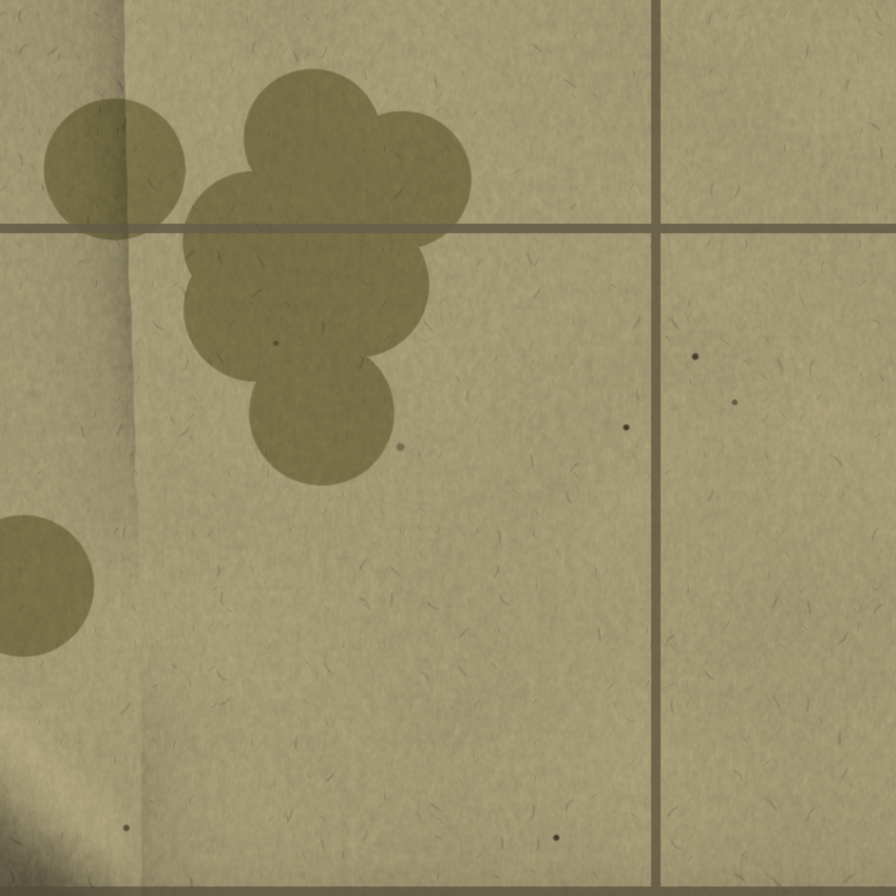
Reproduce this texture procedurally as a WebGL 1 fragment shader.

```glsl
precision highp float;
uniform vec2 u_resolution;

const vec3 PAPER = vec3(0.634, 0.595, 0.453);
const vec3 STAIN_TINT = vec3(0.735, 0.735, 0.615);
const vec3 RULE_COLOR = vec3(0.405, 0.375, 0.280);
const vec3 SOOT = vec3(0.20, 0.18, 0.11);

vec2 hash2(vec2 cell) {
  vec3 q = fract(cell.xyx * vec3(0.1031, 0.1030, 0.0973));
  q += dot(q, q.yzx + 33.33);
  return fract((q.xx + q.yz) * q.zy);
}

float gradientDot(vec2 cell, vec2 offset) {
  return dot(hash2(cell) * 2.0 - 1.0, offset);
}

float gradientNoise(vec2 p) {
  vec2 i = floor(p), f = fract(p);
  vec2 w = f * f * f * (f * (f * 6.0 - 15.0) + 10.0);
  vec2 e = vec2(1.0, 0.0);
  float low = mix(gradientDot(i, f), gradientDot(i + e.xy, f - e.xy), w.x);
  float high = mix(gradientDot(i + e.yx, f - e.yx), gradientDot(i + e.xx, f - e.xx), w.x);
  return mix(low, high, w.y);
}

float fbm(vec2 p) {
  float sum = 0.0, amplitude = 0.6;
  for (int i = 0; i < 4; i++) {
    sum += amplitude * gradientNoise(p);
    p = p * 2.03 + 17.3;
    amplitude *= 0.6;
  }
  return sum;
}

float circle(vec2 p, vec2 center, float radius) {
  return length(p - center) - radius;
}

float stainDistance(vec2 p) {
  float d = circle(p, vec2(0.128, 0.811), 0.079);
  d = min(d, circle(p, vec2(0.026, 0.346), 0.079));
  d = min(d, circle(p, vec2(0.349, 0.846), 0.077));
  d = min(d, circle(p, vec2(0.449, 0.799), 0.077));
  d = min(d, circle(p, vec2(0.283, 0.730), 0.079));
  d = min(d, circle(p, vec2(0.286, 0.655), 0.081));
  d = min(d, circle(p, vec2(0.398, 0.682), 0.081));
  d = min(d, circle(p, vec2(0.359, 0.539), 0.081));
  return min(d, circle(p, vec2(0.355, 0.740), 0.080));
}

float band(float d, float halfWidth, float pixel) {
  return 1.0 - smoothstep(halfWidth - pixel, halfWidth + pixel, abs(d));
}

float speck(vec2 p, vec2 center, float radius) {
  return 1.0 - smoothstep(radius * 0.4, radius * 1.3, length(p - center));
}

// Short curved strands, one in some of the grid cells
float fibres(vec2 p, float density, float share) {
  vec2 cell = floor(p * density);
  vec2 seed = hash2(cell + 41.0), shape = hash2(cell + 97.0);
  vec2 q = fract(p * density) - mix(vec2(0.35), vec2(0.65), seed);
  float angle = 0.6 + shape.x * 2.0;
  q = mat2(cos(angle), -sin(angle), sin(angle), cos(angle)) * q;
  q.y += (shape.y - 0.5) * 3.0 * q.x * q.x;
  float strand = 1.0 - smoothstep(0.015, 0.06, abs(q.y));
  strand *= 1.0 - smoothstep(0.10, 0.28, abs(q.x));
  return strand * step(hash2(cell + 7.0).y, share);
}

// Shading of the fold: shadow on its left above, on its right below
float foldShade(vec2 p, float pixel) {
  float foldX = mix(0.158, 0.139, smoothstep(0.15, 1.0, p.y));
  float d = p.x - foldX + 0.004 * gradientNoise(vec2(p.y * 18.0, 3.0));
  float rightSide = smoothstep(-1.5 * pixel, 1.5 * pixel, d);
  float upper = smoothstep(0.28, 0.65, p.y);
  float lower = 1.0 - smoothstep(0.12, 0.32, p.y);
  float wear = 0.85 + 0.5 * fbm(p * vec2(30.0, 9.0));
  float left = (0.16 * exp(d / 0.025) + 0.07 * exp(d / 0.10)) * upper;
  float right = 0.12 * exp(-d / 0.025) * lower - 0.035 * exp(-d / 0.018) * upper;
  return mix(left, right, rightSide) * wear;
}

// Dirty corner bounded by a bright diagonal ridge
float cornerShade(vec2 p) {
  float d = p.y + p.x * 0.95 - 0.135 + 0.025 * fbm(p * 16.0);
  float dirt = 0.36 * (1.0 - smoothstep(-0.10, 0.035, d));
  float ridge = 0.06 * exp(-pow((d - 0.055) / 0.035, 2.0));
  return (dirt - ridge) * (1.0 - smoothstep(0.12, 0.16, p.x));
}

void main() {
  vec2 p = gl_FragCoord.xy / u_resolution;
  float pixel = 1.0 / min(u_resolution.x, u_resolution.y);

  // Paper with cloudy tone and fine grain
  float tone = 1.0 + 0.06 * fbm(p * 5.0) + 0.10 * fbm(p * vec2(95.0, 60.0));
  tone += 0.05 * gradientNoise(p * vec2(230.0, 150.0));
  tone -= 0.09 * exp(-p.y / 0.035);
  tone -= 0.10 * fibres(p, 26.0, 0.16) + 0.09 * fibres(p + 0.37, 47.0, 0.14);
  tone -= foldShade(p, pixel) + cornerShade(p);
  vec3 color = PAPER * tone;

  // Flat overlapping stains
  float stain = 1.0 - smoothstep(-1.5 * pixel, 1.5 * pixel, stainDistance(p));
  color *= mix(vec3(1.0), STAIN_TINT, stain);

  // Dark flecks
  float flecks = speck(p, vec2(0.776, 0.602), 0.0042);
  flecks = max(flecks, speck(p, vec2(0.699, 0.523), 0.0038));
  flecks = max(flecks, 0.7 * speck(p, vec2(0.820, 0.551), 0.0036));
  flecks = max(flecks, speck(p, vec2(0.621, 0.065), 0.0038));
  flecks = max(flecks, 0.8 * speck(p, vec2(0.141, 0.076), 0.0040));
  flecks = max(flecks, 0.5 * speck(p, vec2(0.447, 0.501), 0.0050));
  flecks = max(flecks, 0.6 * speck(p, vec2(0.308, 0.617), 0.0035));
  color = mix(color, SOOT, flecks * 0.85);

  // Ruled lines
  float rules = max(band(p.x - 0.732, 0.0053, pixel), band(p.y - 0.745, 0.0053, pixel));
  rules = max(rules, band(p.y - 0.005, 0.0056, pixel));
  color = mix(color, RULE_COLOR * (0.6 + 0.4 * tone), rules * 0.92);

  gl_FragColor = vec4(clamp(color, 0.0, 1.0), 1.0);
}
```
